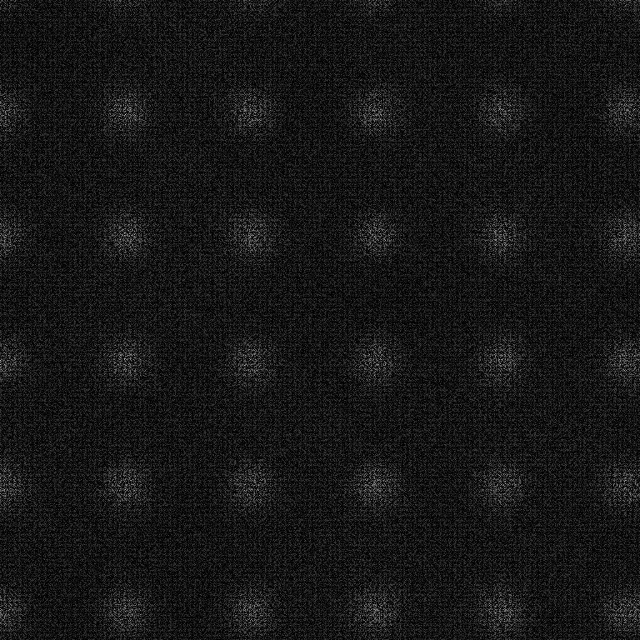
This pattern is drawn by a WebGL 2 fragment shader. Its source:

```glsl
#version 300 es
precision highp float;

#define REPEATS 5.12
#define SPOT_ORIGIN vec2(0.002, 0.045)
#define SPOT_SIGMA 0.023
#define SPOT_GAIN 1.5
#define GRAIN_FREQ 512.0
#define GRAIN_LEVEL 0.45
#define DRIFT_FREQ 4.0
#define DRIFT_AMOUNT 0.15

uniform vec2 u_resolution;
out vec4 fragColor;

// Integer hash of a lattice point, mapped to 0..1
float hash(ivec2 cell) {
    uvec2 v = uvec2(cell + 4096) * 1664525u + 1013904223u;
    v.x += v.y * 1664525u;
    v.y += v.x * 1664525u;
    v ^= v >> 16u;
    v.x += v.y * 1664525u;
    v.y += v.x * 1664525u;
    v ^= v >> 16u;
    return float(v.x >> 8u) / 16777216.0;
}

// Contribution of the unit gradient at one lattice corner
float cornerSlope(ivec2 corner, vec2 offset) {
    float angle = 6.28319 * hash(corner);
    return dot(vec2(cos(angle), sin(angle)), offset);
}

float gradientNoise(vec2 p) {
    ivec2 cell = ivec2(floor(p));
    vec2 f = fract(p);
    vec2 w = f * f * f * (f * (f * 6.0 - 15.0) + 10.0);
    float a = cornerSlope(cell, f);
    float b = cornerSlope(cell + ivec2(1, 0), f - vec2(1.0, 0.0));
    float c = cornerSlope(cell + ivec2(0, 1), f - vec2(0.0, 1.0));
    float d = cornerSlope(cell + ivec2(1, 1), f - vec2(1.0, 1.0));
    return mix(mix(a, b, w.x), mix(c, d, w.x), w.y);
}

// Soft round glow at every point of a square grid
float spotGlow(vec2 uv) {
    vec2 toCentre = (fract((uv - SPOT_ORIGIN) * REPEATS + 0.5) - 0.5) / REPEATS;
    return exp(-dot(toCentre, toCentre) / (2.0 * SPOT_SIGMA * SPOT_SIGMA));
}

void main() {
    vec2 uv = gl_FragCoord.xy / u_resolution;

    // Fine speckle, dark on average with sparse bright grains
    float grain = abs(gradientNoise(uv * GRAIN_FREQ));

    // Slow unevenness of the ground, then the spots
    float drift = 1.0 + DRIFT_AMOUNT * gradientNoise(uv * DRIFT_FREQ + 37.3);
    float brightness = drift + SPOT_GAIN * spotGlow(uv);

    fragColor = vec4(vec3(GRAIN_LEVEL * grain * brightness), 1.0);
}
```
